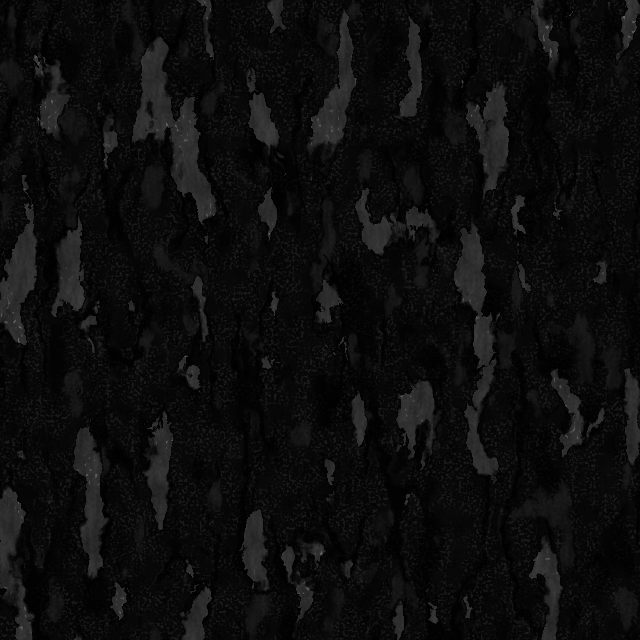
Reproduce this texture procedurally as a three.js fragment shader.

```glsl
varying vec2 vUv;

vec2 gradient(vec2 cell) {
  vec3 h = fract(cell.xyx * vec3(0.1031, 0.1030, 0.0973));
  h += dot(h, h.yzx + 33.33);
  float angle = 6.2832 * fract((h.x + h.y) * h.z);
  return vec2(cos(angle), sin(angle));
}

float noise(vec2 p) {
  vec2 i = floor(p), f = fract(p);
  vec2 u = f * f * f * (f * (f * 6.0 - 15.0) + 10.0);
  vec2 e = vec2(1.0, 0.0);
  float low = mix(dot(gradient(i), f), dot(gradient(i + e), f - e), u.x);
  float high = mix(dot(gradient(i + e.yx), f - e.yx), dot(gradient(i + 1.0), f - 1.0), u.x);
  return mix(low, high, u.y);
}

float fbm(vec2 p) {
  float sum = 0.0, weight = 1.0;
  for (int i = 0; i < 4; i++) {
    sum += weight * noise(p);
    p = p * 2.03 + 17.3;
    weight *= 0.5;
  }
  return sum;
}

// Ragged displacement of every vertical feature
vec2 warp(vec2 p) {
  vec2 bend = vec2(fbm(p * vec2(9.0, 7.0)), fbm(p * vec2(14.0, 9.0) + 41.0));
  vec2 chips = vec2(fbm(p * vec2(50.0, 42.0) + 7.0), fbm(p * 46.0 + 90.0));
  return p + bend * vec2(0.022, 0.04) + chips * vec2(0.009, 0.015);
}

// Dark line along the zero contour of a noise field
float crack(float field, float width) {
  return 1.0 - smoothstep(width * 0.25, width, abs(field));
}

void main() {
  vec2 p = vUv + 3.0;
  vec2 q = warp(p);

  // Rough plates with dense, fine grain
  float pits = noise(p * 215.0) + 0.6 * noise(p * 330.0 + 31.0);
  float grain = smoothstep(-0.02, 0.38, pits);
  float clumps = smoothstep(-0.5, 0.25, fbm(p * vec2(30.0, 24.0) + 5.0));
  float relief = fbm(q * vec2(20.0, 12.0) + 63.0);
  float shade = 0.027 + 0.014 * relief + 0.075 * grain * clumps;

  // Broken vertical fissures and short flaking cracks
  float seam = noise(q * vec2(15.0, 3.2) + 21.0);
  float broken = smoothstep(-0.25, 0.1, noise(p * vec2(12.0, 8.0) + 71.0));
  float fissure = crack(seam, 0.07) * broken;
  float flake = crack(fbm(q * vec2(15.0, 14.0) + 37.0), 0.05);
  float hollow = smoothstep(0.2, 0.45, fbm(q * vec2(17.0, 5.0) + 77.0));
  shade *= 1.0 - 0.8 * max(fissure, max(0.6 * flake, 0.75 * hollow));

  // Thin lit rims beside the fissures
  float rim = crack(seam - 0.09, 0.025) * smoothstep(0.0, 0.25, noise(p * 24.0 + 11.0));
  shade += 0.035 * rim;

  // Inner wood showing through, partly sharp and partly faded
  float field = noise(q * vec2(18.0, 4.6) + 130.0);
  field += 0.4 * noise(q * vec2(38.0, 13.0) + 150.0);
  field += 0.14 * fbm(q * vec2(70.0, 40.0) + 170.0);
  float softness = mix(0.025, 0.22, smoothstep(-0.15, 0.35, noise(p * vec2(18.0, 14.0) + 8.0)));
  float wood = smoothstep(0.25, 0.25 + softness, field);
  float shadow = smoothstep(0.17, 0.24, field);
  float fibre = noise(p * vec2(130.0, 32.0) + 4.0);
  float mottle = fbm(p * vec2(28.0, 16.0) + 19.0);
  float dust = noise(p * vec2(230.0, 170.0) + 9.0);
  float fleck = smoothstep(0.25, 0.5, noise(p * vec2(190.0, 130.0)));
  fleck *= smoothstep(-0.05, 0.35, noise(p * vec2(13.0, 9.0) + 53.0));
  float woodShade = 0.178 + 0.04 * fibre + 0.06 * mottle + 0.03 * dust + 0.2 * fleck;
  shade = mix(shade * (1.0 - 0.65 * shadow), woodShade, wood);

  // Dim, half-covered wood
  float dim = noise(q * vec2(22.0, 8.0) + 210.0) + 0.4 * mottle;
  float dimWood = smoothstep(0.28, 0.45, dim) * (1.0 - shadow);
  shade = mix(shade, 0.085 + 0.05 * mottle + 0.03 * fibre + 0.03 * dust, 0.75 * dimWood);

  gl_FragColor = vec4(vec3(clamp(shade, 0.003, 1.0)), 1.0);
}
```
